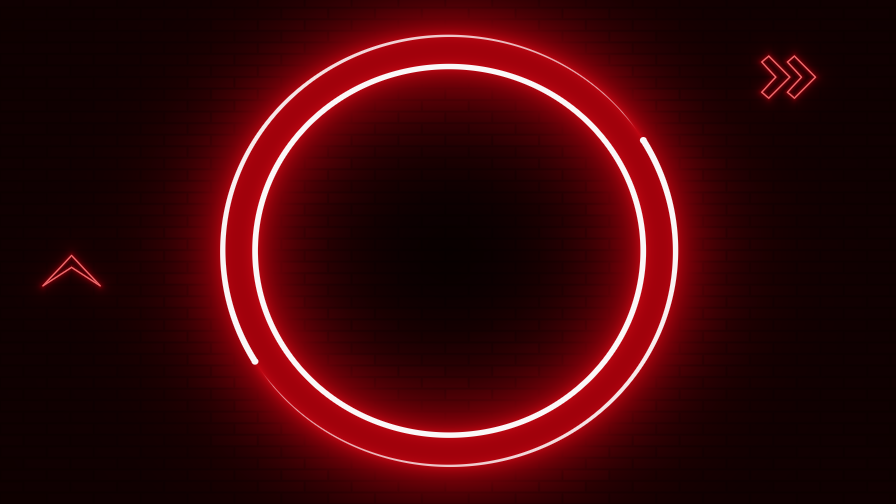
Write a Shadertoy shader that draws this background.

```glsl
// Red neon rings with tapered arcs and arrow outlines on a dark brick wall.

const float PI = 3.14159265;
const vec3 WALL = vec3(0.058, 0.0, 0.002);
const vec3 GLOW_RED = vec3(0.56, 0.0, 0.038);
const vec3 HOT_RED = vec3(0.95, 0.08, 0.13);
const vec3 TUBE_WHITE = vec3(0.98, 0.97, 0.97);
const vec3 ARROW_PINK = vec3(1.0, 0.50, 0.50);

float hash(vec2 p) {
    return fract(sin(dot(p, vec2(127.1, 311.7))) * 43758.5453);
}

// Antialiased coverage of a line with the given half width.
float stroke(float d, float halfWidth, float pixel) {
    return clamp(0.5 + (halfWidth - d) / pixel, 0.0, 1.0);
}

float segment(vec2 p, vec2 a, vec2 b) {
    vec2 ab = b - a;
    float h = clamp(dot(p - a, ab) / max(dot(ab, ab), 1e-7), 0.0, 1.0);
    return length(p - a - ab * h);
}

// Outline of a mirrored chevron with its tip at zero, pointing along +x.
float chevron(vec2 p, vec2 outer, vec2 back, float notch) {
    p.y = abs(p.y);
    float d = segment(p, vec2(0.0), outer);
    d = min(d, segment(p, outer, back));
    return min(d, segment(p, back, vec2(notch, 0.0)));
}

// Brightness of staggered bricks with darker mortar.
float bricks(vec2 p, vec2 size) {
    vec2 g = p / size;
    g.x += 0.5 * mod(floor(g.y), 2.0);
    vec2 edge = (0.5 - abs(fract(g) - 0.5)) * size;
    float face = smoothstep(0.0, 0.004, min(edge.x, edge.y));
    return mix(0.80, 0.96 + 0.10 * hash(floor(g)), face);
}

// Two half-turn arcs, tapering clockwise from rounded heads.
float taperedArcs(vec2 p, float radius, float headAngle, float pixel) {
    float t = fract((headAngle - atan(p.y, p.x)) / PI);
    float width = mix(0.0060, 0.0005, t);
    float arc = stroke(abs(length(p) - radius), width, pixel);
    arc *= mix(1.0, 0.55, t * t) * (1.0 - smoothstep(0.95, 0.985, t));
    vec2 head = radius * vec2(cos(headAngle), sin(headAngle));
    float cap = min(length(p - head), length(p + head));
    return max(arc, stroke(cap, 0.0065, pixel));
}

// Adds a thin glowing outline at distance d.
vec3 neonOutline(vec3 color, float d, float pixel) {
    color += GLOW_RED * (0.75 * exp(-d / 0.005) + 0.12 * exp(-d / 0.022));
    return mix(color, ARROW_PINK, 0.85 * stroke(d, 0.0014, pixel));
}

void mainImage(out vec4 fragColor, in vec2 fragCoord) {
    float pixel = 1.0 / iResolution.y;
    vec2 p = fragCoord * pixel;
    p.x += 0.5 * (16.0 / 9.0 - iResolution.x * pixel);

    // Ring space: slightly wide ellipses become circles.
    vec2 q = (p - vec2(0.8912, 0.5023)) / vec2(1.053, 1.0);
    float r = length(q);
    float innerRadius = 0.3657;
    float outerRadius = 0.4266;

    // Wall and the broad light falling on it.
    float inside = max(innerRadius - r, 0.0);
    float outside = max(r - outerRadius, 0.0);
    float light = exp(-inside / 0.085 - outside / 0.070);
    float centerShade = mix(0.45, 1.0, smoothstep(0.05, 0.38, r));
    vec3 color = WALL * centerShade + GLOW_RED * light;
    float wall = bricks(p, vec2(0.093, 0.0229));
    color *= mix(wall, 1.0, smoothstep(0.15, 0.8, light));

    // Tight halos and bright tubes.
    float innerDist = abs(r - innerRadius);
    float outerDist = abs(r - outerRadius);
    float halo = exp(-innerDist / 0.010) + 0.6 * exp(-outerDist / 0.009);
    color += (HOT_RED - GLOW_RED) * 0.55 * halo;
    color = mix(color, TUBE_WHITE, stroke(innerDist, 0.0054, pixel));
    color = mix(color, TUBE_WHITE, taperedArcs(q, outerRadius, 0.54, pixel));

    // Pair of arrows pointing right.
    float arrows = 1e3;
    for (int i = 0; i < 2; i++) {
        vec2 tip = vec2(1.567 + 0.051 * float(i), 0.847);
        arrows = min(arrows, chevron(p - tip, vec2(-0.0417, 0.0417),
                                     vec2(-0.0556, 0.030), -0.0278));
    }
    color = neonOutline(color, arrows, pixel);

    // Arrowhead pointing up.
    vec2 up = (p - vec2(0.142, 0.493)).yx;
    vec2 wing = vec2(-0.060, 0.0567);
    color = neonOutline(color, chevron(up, wing, wing, -0.0235), pixel);

    fragColor = vec4(clamp(color, 0.0, 1.0), 1.0);
}
```
